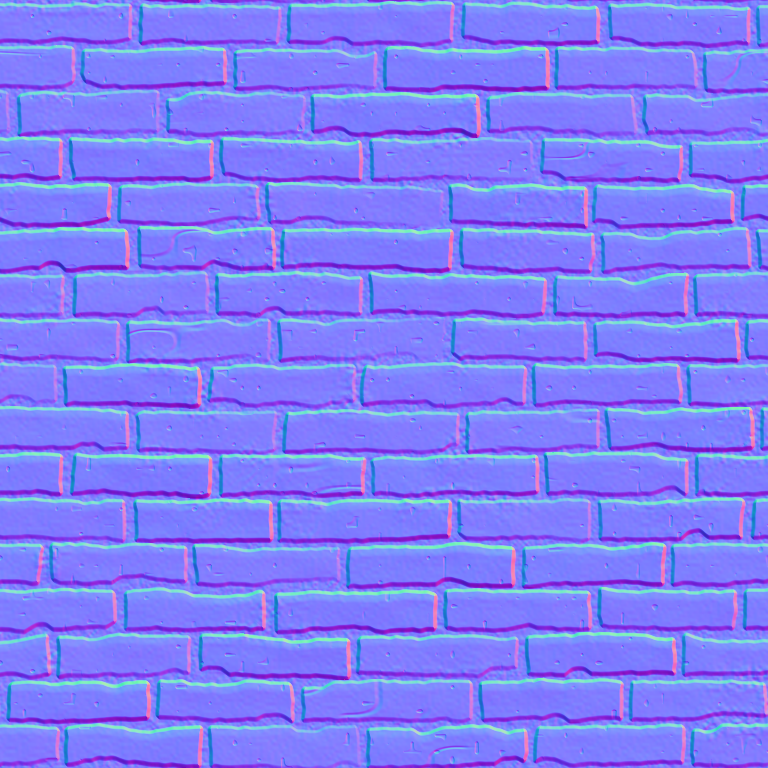
This texture map is drawn by a Shadertoy shader. Its source:

```glsl
// Tangent-space normal map of a weathered brick wall: 17 courses, 5 bricks each.

const int ROWS = 17;
const int COLS = 5;
const float ROW_SHIFT = 0.03;      // first joint below the top, in courses
const float DEPTH = 0.0052;        // brick height above the mortar
const float BED_GAP = 0.0016;      // half thickness of horizontal joints
const float HEAD_GAP = 0.0036;     // half thickness of vertical joints
const float CORNER = 0.007;
const float JOINT_JITTER = 0.016;
const float COURSE_WAVE = 0.006;
const float GRAIN = 0.00028;
const float MORTAR_ROUGH = 0.0017;
const float CRUMBLE = 0.0016;

// Position of the first vertical joint in each course, top to bottom
const float FIRST_JOINT[17] = float[17](
    0.177, 0.102, 0.018, 0.086, 0.150, 0.174, 0.091, 0.161, 0.078,
    0.172, 0.087, 0.167, 0.061, 0.156, 0.069, 0.200, 0.081);

// Joint spacing for the two alternating kinds of course
const float JOINTS_A[5] = float[5](0.0, 0.195, 0.423, 0.612, 0.807);
const float JOINTS_B[5] = float[5](0.0, 0.191, 0.387, 0.618, 0.811);

float hash(vec2 p) {
    vec3 q = fract(p.xyx * 0.1031);
    q += dot(q, q.yzx + 33.33);
    return fract((q.x + q.y) * q.z);
}

float noise(vec2 p) {
    vec2 i = floor(p), f = fract(p);
    f = f * f * (3.0 - 2.0 * f);
    return mix(mix(hash(i), hash(i + vec2(1, 0)), f.x),
               mix(hash(i + vec2(0, 1)), hash(i + vec2(1, 1)), f.x), f.y);
}

// Uneven outline of one brick side, with occasional bites
float wobble(float along, float seed, float bite) {
    float coarse = noise(vec2(along * 24.0, seed)) - 0.5;
    float fine = noise(vec2(along * 105.0, seed + 50.0)) - 0.5;
    float chip = smoothstep(0.72, 1.0, noise(vec2(along * 19.0, seed + 90.0)));
    return 0.005 * coarse + 0.0022 * fine + bite * chip;
}

float jointAt(int i, int row) {
    if (i == 0) return 0.0;
    if (i == COLS) return 1.0;
    float x = FIRST_JOINT[row] > 0.14 ? JOINTS_A[i] : JOINTS_B[i];
    return x + JOINT_JITTER * (hash(vec2(float(i) + 3.0, float(row) + 11.0)) - 0.5);
}

float wallHeight(vec2 uv) {
    // Course
    float wave = COURSE_WAVE * (noise(uv * vec2(5.0, 9.0) + 4.0) - 0.5);
    float t = (1.0 - uv.y + wave) * float(ROWS) - ROW_SHIFT;
    int row = (int(floor(t)) + ROWS) % ROWS;
    float rowHeight = 1.0 / float(ROWS);
    float down = fract(t) * rowHeight;

    // Brick within the course
    float u = fract(uv.x - FIRST_JOINT[row]);
    int col = 0;
    for (int i = 1; i < COLS; i++) if (u >= jointAt(i, row)) col = i;
    float left = jointAt(col, row), right = jointAt(col + 1, row);
    float seed = float(row * COLS + col) * 4.0 + 7.0;
    vec2 rnd = vec2(hash(vec2(seed, 1.0)), hash(vec2(seed, 2.0))) - 0.5;
    float lean = 0.025 * rnd.x * (u - 0.5 * (left + right));

    // Distance inward from each side
    float dTop = down - BED_GAP - lean - wobble(u, seed, 0.006);
    float dBottom = rowHeight - down - BED_GAP + lean - wobble(u, seed + 1.0, 0.008);
    float dLeft = u - left - HEAD_GAP - 0.7 * wobble(down, seed + 2.0, 0.005);
    float dRight = right - u - HEAD_GAP - 0.7 * wobble(down, seed + 3.0, 0.005);

    // Bevels: long soft shoulder on top, steeper on the other sides
    float top = 0.72 * smoothstep(0.0, 0.005, dTop) + 0.28 * smoothstep(0.0, 0.015, dTop);
    float bottom = smoothstep(0.0, 0.0072, dBottom);
    float sides = smoothstep(0.0, 0.0058, min(dLeft, dRight));
    vec2 inner = vec2(min(dLeft, dRight), min(dTop, dBottom));
    float round = CORNER - length(max(CORNER - inner, 0.0));
    float body = min(min(top, bottom), min(sides, smoothstep(0.0, 0.005, round)));

    // Brick face: tilt, gentle dents, grain, pits and rare cracks
    float face = DEPTH + 0.05 * rnd.y * (u - left) + (0.025 + 0.04 * rnd.x) * dBottom;
    face += 0.0012 * noise(uv * vec2(24.0, 38.0) + seed);
    face += GRAIN * noise(uv * 210.0);
    face -= 0.001 * smoothstep(0.88, 0.98, noise(uv * 95.0 + 31.0));
    float ridge = abs(noise(uv * vec2(16.0, 38.0) + seed * 1.7) - 0.5);
    float cracked = step(0.82, hash(vec2(seed, 5.0))) * smoothstep(0.45, 0.7, noise(uv * 21.0));
    face -= 0.0012 * cracked * (1.0 - smoothstep(0.0, 0.09, ridge));

    // Mortar and crumbled patches
    float mortar = MORTAR_ROUGH * (0.6 * noise(uv * 150.0 + 9.0) + 0.4 * noise(uv * 270.0));
    float nearEdge = 1.0 - smoothstep(0.004, 0.018, min(inner.x, inner.y));
    float patchy = smoothstep(0.66, 0.85, noise(uv * 15.0 + 60.0)) * (0.25 + 0.75 * nearEdge);
    return mix(mortar, face, body) + CRUMBLE * patchy * noise(uv * 185.0 + 20.0);
}

void mainImage(out vec4 fragColor, in vec2 fragCoord) {
    vec2 uv = fragCoord / iResolution.xy;
    // Differences span at least a pixel, which also smooths the edges
    float e = max(0.0008, 0.5 / min(iResolution.x, iResolution.y));
    vec2 slope = vec2(wallHeight(uv + vec2(e, 0)) - wallHeight(uv - vec2(e, 0)),
                      wallHeight(uv + vec2(0, e)) - wallHeight(uv - vec2(0, e))) / (2.0 * e);
    vec3 normal = normalize(vec3(-slope, 1.0));
    fragColor = vec4(normal * 0.5 + 0.5, 1.0);
}
```
